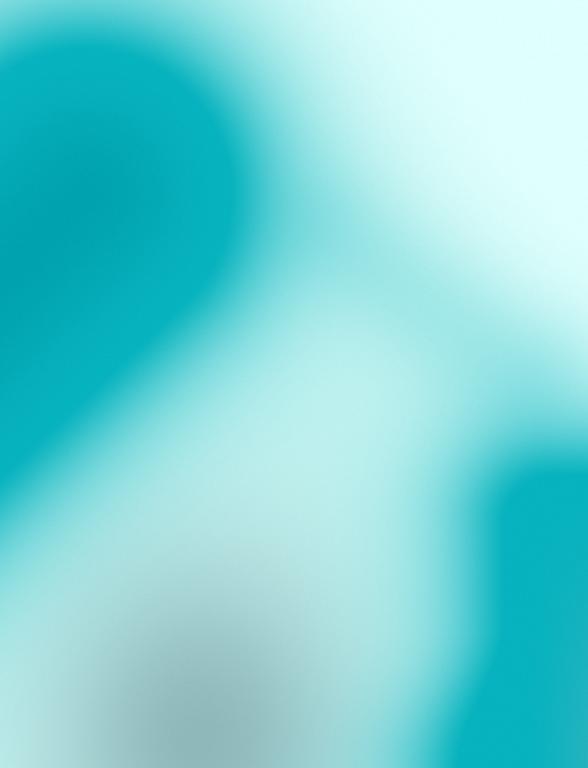
Give the GLSL for this background, as a Shadertoy shader.

```glsl
// Soft blurred gradient: two teal masses over pale mint with a grey shadow below.
// Each mass is a distance function whose edge fades out through an exponential halo;
// a diagonal sheen, a faint bridge between the masses and fine grain complete it.

const vec2 FRAME = vec2(0.766, 1.0);          // canvas size in units of its height

const vec3 MINT = vec3(0.77, 0.955, 0.945);
const vec3 SHEEN = vec3(0.875, 1.0, 0.99);
const vec3 GREY = vec3(0.56, 0.72, 0.73);
const vec3 TEAL = vec3(0.025, 0.70, 0.745);
const vec3 DEEP_TEAL = vec3(0.0, 0.635, 0.685);
const vec3 DUSTY_TEAL = vec3(0.17, 0.70, 0.75);

const vec2 LOBE_HEAD = vec2(0.111, 0.746);
const vec2 LOBE_TAIL = vec2(-0.321, 0.332);
const float LOBE_RADIUS = 0.189;

const vec2 PILLAR_CORNER = vec2(0.658, 0.379); // upper left corner
const float PILLAR_ROUNDING = 0.06;
const float PILLAR_FLARE = 0.06;

const vec2 BRIDGE_START = vec2(0.43, 0.70);
const vec2 BRIDGE_END = vec2(0.68, 0.52);
const float BRIDGE_WIDTH = 0.085;
const float BRIDGE_STRENGTH = 0.18;

const vec2 SHADOW_CENTER = vec2(0.26, 0.036);
const vec2 SHADOW_RADII = vec2(0.195, 0.234);

const float HALO_WIDTH = 0.086;
const float HALO_POWER = 1.3;
const float GRAIN_CELLS = 512.0;
const float GRAIN_STRENGTH = 0.008;

float segmentDistance(vec2 p, vec2 a, vec2 b) {
    vec2 along = b - a;
    float t = clamp(dot(p - a, along) / dot(along, along), 0.0, 1.0);
    return length(p - a - along * t);
}

// Quarter plane with a rounded corner, widening towards its foot.
float pillarDistance(vec2 p) {
    float flare = PILLAR_FLARE * (1.0 - smoothstep(0.0, 0.19, p.y));
    vec2 q = vec2(PILLAR_CORNER.x - flare - p.x, p.y - PILLAR_CORNER.y);
    q += PILLAR_ROUNDING;
    return length(max(q, 0.0)) + min(max(q.x, q.y), 0.0) - PILLAR_ROUNDING;
}

// Full inside the shape, fading with distance outside it.
float halo(float d) {
    return exp(-pow(max(d, 0.0) / HALO_WIDTH, HALO_POWER));
}

float gaussian(vec2 v) {
    return exp(-dot(v, v));
}

float hash(vec2 cell) {
    vec3 h = fract(cell.xyx * vec3(0.1031, 0.1030, 0.0973));
    h += dot(h, h.yzx + 33.33);
    return fract((h.x + h.y) * h.z);
}

void mainImage(out vec4 fragColor, in vec2 fragCoord) {
    vec2 p = fragCoord / iResolution.xy * FRAME;

    // Pale ground: sheen at the upper right, grey shadow at the foot
    float diagonal = dot(p - vec2(0.0, 1.0), vec2(0.8, 0.6));
    vec3 color = mix(MINT, SHEEN, smoothstep(0.156, 0.43, diagonal));
    color = mix(color, GREY, gaussian((p - SHADOW_CENTER) / SHADOW_RADII));

    // Faint teal bridge
    float bridge = segmentDistance(p, BRIDGE_START, BRIDGE_END) / BRIDGE_WIDTH;
    color = mix(color, TEAL, BRIDGE_STRENGTH * exp(-bridge * bridge));

    // Slanted lobe on the left, deeper at its heart
    float lobe = segmentDistance(p, LOBE_HEAD, LOBE_TAIL) - LOBE_RADIUS;
    vec3 lobeColor = mix(TEAL, DEEP_TEAL, smoothstep(0.0, LOBE_RADIUS, -lobe));
    color = mix(color, lobeColor, halo(lobe));

    // Pillar at the lower right, dustier towards the side
    float dust = smoothstep(0.68, 0.80, p.x) * (1.0 - smoothstep(0.0, 0.38, p.y));
    color = mix(color, mix(TEAL, DUSTY_TEAL, dust), halo(pillarDistance(p)));

    // Fine grain
    color += (hash(floor(p * GRAIN_CELLS)) - 0.5) * GRAIN_STRENGTH;

    fragColor = vec4(clamp(color, 0.0, 1.0), 1.0);
}
```
